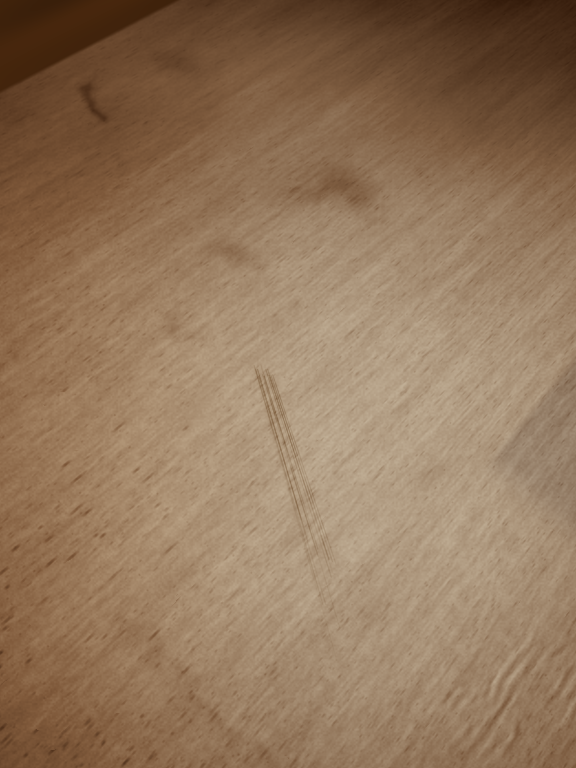
Reproduce this texture procedurally as a Shadertoy shader.

```glsl
// Warm lamplit wooden tabletop with slanted grain, pores, stains and a bundle of scratches.
#define VANISH vec2(1.90, 1.86)
#define LIGHT_CENTER vec2(0.46, 0.41)
#define LIGHT_LEVEL 0.712
#define GRAIN_CONTRAST 0.045
#define PORE_DEPTH 0.12
#define BLOTCH_DEPTH 0.11
#define SCRATCH_DEPTH 0.15
#define SCRATCHES 12
#define DARK_WOOD vec3(0.27, 0.165, 0.09)
#define MID_WOOD vec3(0.49, 0.36, 0.25)
#define PALE_WOOD vec3(0.71, 0.63, 0.53)
#define FLOOR_COLOR vec3(0.25, 0.135, 0.045)

float hash(vec2 p) {
    return fract(sin(dot(p, vec2(127.1, 311.7))) * 43758.5453);
}

float noise(vec2 p) {
    vec2 i = floor(p), f = fract(p);
    f = f * f * (3.0 - 2.0 * f);
    return mix(mix(hash(i), hash(i + vec2(1, 0)), f.x),
               mix(hash(i + vec2(0, 1)), hash(i + vec2(1, 1)), f.x), f.y);
}

float fbm(vec2 p) {
    float sum = 0.0, amp = 0.5;
    for (int i = 0; i < 4; i++) {
        sum += amp * noise(p);
        p = p * 2.03 + 17.3;
        amp *= 0.5;
    }
    return sum;
}

// Soft oval smudge
float stain(vec2 p, vec2 center, vec2 size) {
    vec2 q = (p - center) / size;
    return exp(-dot(q, q));
}

float segmentDistance(vec2 p, vec2 a, vec2 b) {
    vec2 ab = b - a;
    return length(p - a - ab * clamp(dot(p - a, ab) / dot(ab, ab), 0.0, 1.0));
}

// Thin tapered dashes, one per grain cell; x runs along the grain
float pores(vec2 g, vec2 cells, float share) {
    vec2 q = g * cells;
    float row = floor(q.y);
    q.x += hash(vec2(row, 3.0)) * 9.0;
    vec2 id = vec2(floor(q.x), row);
    vec2 d = abs(fract(q) - 0.5);
    float halfLength = mix(0.12, 0.48, hash(id + 5.0));
    float taper = smoothstep(halfLength, 0.0, d.x);
    float line = smoothstep(0.5, 0.05, d.y);
    return taper * line * step(hash(id), share) * mix(0.25, 1.0, hash(id + 9.0));
}

// Nearly parallel scratches fanning downward over a faint worn band
float scratches(vec2 p, float px) {
    float sum = 0.0;
    for (int i = 0; i < SCRATCHES; i++) {
        float f = float(i) / float(SCRATCHES - 1);
        float h = hash(vec2(float(i), 41.0));
        float drop = mix(0.40 - 0.2 * h, 0.245, f);
        vec2 a = vec2(0.331 + 0.024 * f, 0.525 - 0.015 * h);
        vec2 b = a + drop * vec2(mix(0.28, 0.335, f), -1.0);
        float d = segmentDistance(p, a, b);
        float t = clamp((a.y - p.y) / drop, 0.0, 1.0);
        float fade = (1.0 - 0.6 * t) * (0.5 + noise(vec2(p.y * 45.0, float(i) * 7.0)));
        sum += smoothstep(0.0003 + px, 0.0, d) * fade * mix(0.25, 0.8, h);
        sum += 0.06 * (1.0 - f) * exp(-d * d / 0.00002) * fade;
    }
    return min(sum, 1.0);
}

void mainImage(out vec4 fragColor, in vec2 fragCoord) {
    vec2 p = fragCoord / iResolution.y;
    float px = 1.0 / iResolution.y;

    // Perspective grain coordinates
    vec2 v = VANISH - p;
    vec2 g = vec2(length(v), atan(v.y, v.x) * 2.05);
    vec2 warped = p + 0.07 * (vec2(fbm(p * 14.0), fbm(p * 14.0 + 40.0)) - 0.47);

    // Lamp falloff and cloudy tone
    vec2 q = p - LIGHT_CENTER;
    float top = smoothstep(0.55, 1.0, p.y);
    float left = smoothstep(0.45, 0.0, p.x);
    float level = LIGHT_LEVEL - 0.75 * q.x * q.x - (q.y > 0.0 ? 0.95 : 0.8) * q.y * q.y;
    level -= 0.14 * smoothstep(0.72, 1.0, p.y) * smoothstep(0.2, 0.7, p.x);
    level += BLOTCH_DEPTH * (0.35 + 1.2 * top) * (fbm(g * vec2(5.0, 9.0)) - 0.47);

    // Fine grain, softer toward the far side
    float focus = 1.0 - 0.55 * top;
    level += GRAIN_CONTRAST * (noise(g * vec2(7.0, 55.0)) - 0.5) * 0.7;
    level += GRAIN_CONTRAST * (noise(g * vec2(22.0, 170.0)) - 0.5) * focus;
    level += GRAIN_CONTRAST * (noise(g * vec2(90.0, 330.0)) - 0.5) * focus;
    level += 0.035 * (noise(p * 420.0) - 0.5) * focus;

    // Pores gather in patches, strongest near the lower left
    float patches = smoothstep(0.3, 0.65, noise(g * vec2(9.0, 16.0) + 8.0));
    float nearLeft = left * smoothstep(0.62, 0.4, p.y);
    float pore = pores(g, vec2(24.0, 190.0), 0.05 + 0.2 * patches) * (0.5 + 0.8 * nearLeft)
               + 0.5 * pores(g + 3.7, vec2(55.0, 270.0), 0.12 + 0.2 * patches);
    level -= PORE_DEPTH * pore * focus;

    // Smoky stains and knots
    level -= 0.11 * stain(warped, vec2(0.437, 0.745), vec2(0.055, 0.024));
    level -= 0.07 * stain(warped, vec2(0.300, 0.668), vec2(0.028, 0.014));
    level -= 0.06 * stain(warped, vec2(0.240, 0.577), vec2(0.014, 0.014));
    level -= 0.06 * stain(warped, vec2(0.240, 0.915), vec2(0.035, 0.018));
    float knot = segmentDistance(warped, vec2(0.118, 0.888), vec2(0.148, 0.860));
    level -= 0.12 * exp(-knot * knot / 0.00006);

    // Grey wedge at the right and curved smear at the lower left
    float wedge = smoothstep(-0.005, 0.015, p.x - 0.625 - (p.y - 0.388) * 0.83)
                * smoothstep(-0.02, 0.07, p.x - 0.625 - (0.388 - p.y) * 1.2);
    level -= 0.06 * wedge;
    float arc = warped.y - 0.195 + 0.95 * (warped.x - 0.17);
    float arcSpan = smoothstep(0.1, 0.2, p.x) * smoothstep(0.39, 0.31, p.x);
    level -= 0.05 * arcSpan * exp(-abs(arc) * 30.0) * smoothstep(0.012, -0.012, arc);

    // Glossy ripples at the lower right
    float ripple = sin(g.y * 400.0 + 5.0 * noise(g * vec2(35.0, 18.0)));
    float gloss = stain(p, vec2(0.68, 0.09), vec2(0.10, 0.08)) * smoothstep(0.35, 0.8, noise(g * vec2(30.0, 70.0)));
    level += 0.08 * gloss * ripple;

    // Level to wood colour, warmer on the left
    vec3 col = mix(DARK_WOOD, MID_WOOD, clamp((level - 0.27) / 0.22, -0.3, 1.0));
    col = mix(col, PALE_WOOD, clamp((level - 0.49) / 0.22, 0.0, 1.2));
    col *= mix(vec3(1.0), vec3(1.02, 0.97, 0.91), left);
    col = mix(col, vec3(dot(col, vec3(0.35, 0.5, 0.15))), 0.15 * wedge);
    col -= SCRATCH_DEPTH * vec3(0.9, 1.05, 1.15) * scratches(p, px);

    // Dark floor past the table edge
    float edge = p.y - 0.879 - 0.517 * p.x;
    vec3 ground = FLOOR_COLOR * (0.85 + 0.3 * noise(g * vec2(5.0, 30.0)));
    col = mix(col, ground, smoothstep(-0.003, 0.004, edge));
    fragColor = vec4(clamp(col, 0.0, 1.0), 1.0);
}
```
